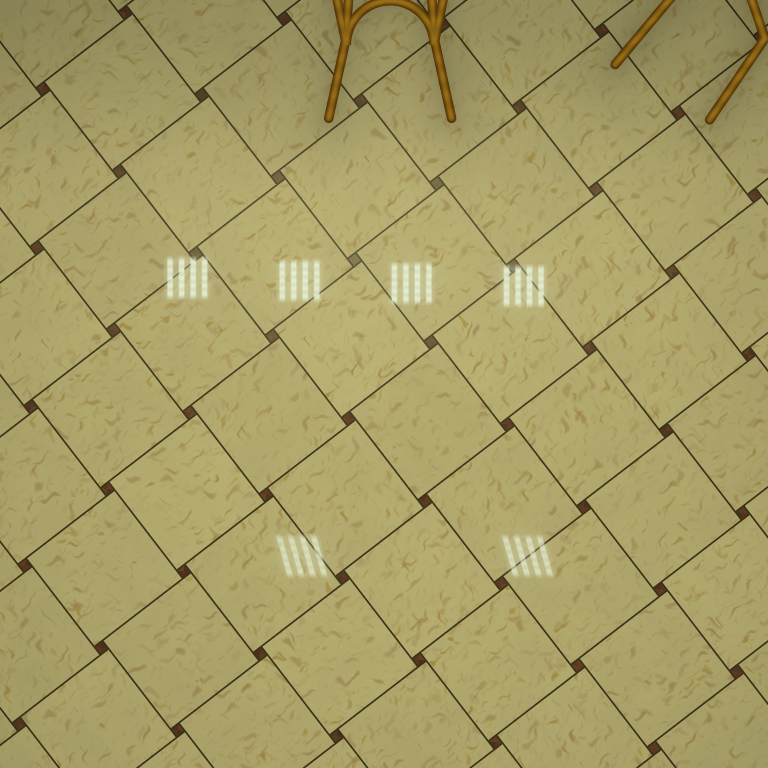
A WebGL 1 fragment shader for this texture:

```glsl
precision highp float;
// A glossy floor of large marbled tiles and small brown squares (a Pythagorean tiling),
// with louvred lamps reflected in it and cane chair legs at the top edge.
// Box distances on a tilted lattice give the tiles; stretched cellular noise gives the flecks.

uniform vec2 u_resolution;

const vec2 LATTICE_ORIGIN = vec2(0.5534, 0.3477);
const float TILT = 0.656;            // angle of the tile edges
const float TILE = 0.1457;           // side of a large tile
const float INSET = 0.0134;          // side of a small square
const float GROUT = 0.0011;          // half width of a joint
const float FLECK_CELL = 0.023;
const float LEG_RADIUS = 0.0062;
const vec3 TILE_COLOR = vec3(0.690, 0.655, 0.428);
const vec3 PINK_FLECK = vec3(0.595, 0.510, 0.300);
const vec3 OCHRE_FLECK = vec3(0.600, 0.490, 0.200);
const vec3 INSET_COLOR = vec3(0.340, 0.215, 0.125);
const vec3 INSET_SHEEN = vec3(0.490, 0.460, 0.300);
const vec3 GROUT_COLOR = vec3(0.230, 0.200, 0.095);
const vec3 LAMP_COLOR = vec3(0.890, 0.930, 0.820);
const vec3 CANE_DARK = vec3(0.360, 0.220, 0.025);
const vec3 CANE_LIGHT = vec3(0.590, 0.430, 0.090);

mat2 turn(float a) { return mat2(cos(a), sin(a), -sin(a), cos(a)); }

vec2 hash2(vec2 p) {
  return fract(sin(vec2(dot(p, vec2(127.1, 311.7)), dot(p, vec2(269.5, 183.3)))) * 4375.85);
}

float box(vec2 p, float side) {
  vec2 d = abs(p) - 0.5 * side;
  return max(d.x, d.y);
}

float capsule(vec2 p, vec2 a, vec2 b) {
  vec2 ab = b - a;
  return length(p - a - ab * clamp(dot(p - a, ab) / dot(ab, ab), 0.0, 1.0));
}

// Scattered, bent, elongated flecks; x is in cells, lean is their mean direction.
float flecks(vec2 x, float lean) {
  x += 0.20 * sin(x.yx * 2.7 + 1.3) + 0.09 * sin(x.yx * 7.1 + x);
  float amount = 0.0;
  for (int j = -1; j <= 1; j++) {
    for (int i = -1; i <= 1; i++) {
      vec2 cell = floor(x) + vec2(float(i), float(j));
      vec2 spot = hash2(cell), kind = hash2(cell + 41.7);
      vec2 d = (x - cell - spot) * turn(lean + 1.6 * (kind.x - 0.5));
      float r = length(d / vec2(0.55, 0.10 + 0.12 * spot.x));
      amount = max(amount, (1.0 - smoothstep(0.35, 1.1, r)) * kind.y * kind.y);
    }
  }
  return amount;
}

vec3 marble(vec2 p, vec2 id) {
  vec2 r = hash2(id + 7.3);
  vec2 x = p / FLECK_CELL + 53.0 * r;
  float lean = 0.75 + 1.1 * (r.x - 0.5);
  float cloud = sin(x.x * 0.9 + 2.0 * sin(x.y * 0.6)) * sin(x.y * 0.8 + sin(x.x * 1.1));
  vec3 color = TILE_COLOR * (0.985 + 0.03 * r.y + 0.012 * cloud);
  color = mix(color, PINK_FLECK, 0.75 * flecks(x, lean));
  color = mix(color, PINK_FLECK, 0.40 * flecks(x * 1.9 + 17.0, lean + 0.4));
  return mix(color, OCHRE_FLECK, 0.70 * flecks(x * 1.25 + 31.0, lean + 0.2) * step(0.0, cloud));
}

vec3 tiles(vec2 p, float sheen, float px) {
  vec2 q = (p - LATTICE_ORIGIN) * turn(TILT);
  vec2 stepU = vec2(TILE, INSET), stepV = vec2(-INSET, TILE);
  vec2 base = floor(vec2(dot(q, stepU), dot(q, stepV)) / dot(stepU, stepU));
  float big = 1.0, small = 1.0;
  vec2 id = base;
  for (int j = -1; j <= 1; j++) {
    for (int i = -1; i <= 1; i++) {
      vec2 n = base + vec2(float(i), float(j));
      vec2 d = q - n.x * stepU - n.y * stepV;
      float b = box(d - 0.5 * (stepU + stepV), TILE);
      if (b < big) { big = b; id = n; }
      small = min(small, box(d, INSET));
    }
  }
  vec3 inset = INSET_COLOR * (0.85 + 0.3 * hash2(id).x);
  vec3 color = mix(GROUT_COLOR, INSET_SHEEN, 0.45 * sheen);
  color = mix(color, mix(inset, INSET_SHEEN, sheen), smoothstep(-px, px, -small - GROUT));
  return mix(color, marble(p, id), smoothstep(-px, px, -big - GROUT));
}

// Four lamps in the upper row, two fainter and slanted ones below.
float lamps(vec2 p) {
  float glow = 0.0;
  for (int k = 0; k < 6; k++) {
    float i = float(k), low = step(3.5, i);
    vec2 c = mix(vec2(0.244 + 0.146 * i, 0.638 - 0.0035 * i),
                 vec2(0.393 + 0.294 * (i - 4.0), 0.276), low);
    vec2 d = (p - c) / vec2(0.030, 0.027);
    d.x += 0.25 * low * d.y;
    vec2 edge = 1.0 - smoothstep(0.82, 1.12, abs(d));
    float bars = smoothstep(-0.5, 0.6, -cos(12.566 * d.x));
    float louvres = 0.86 + 0.14 * cos(17.0 * d.y);
    float lamp = edge.x * edge.y * (0.22 + 0.68 * bars * louvres);
    glow += (lamp + 0.10 * exp(-0.6 * dot(d, d))) * (1.0 - 0.2 * low);
  }
  return min(glow, 1.0);
}

// Distance to the centre lines of the chair legs; the first chair is mirrored.
float chairs(vec2 p) {
  vec2 m = vec2(abs(p.x - 0.508), p.y), knot = vec2(0.058, 0.947);
  float d = capsule(m, knot, vec2(0.080, 0.846));
  d = min(d, capsule(m, vec2(0.073, 1.02), knot));
  d = min(d, capsule(m, vec2(0.053, 1.02), knot));
  d = min(d, abs(length(m - vec2(0.0, 0.942)) - 0.057) + step(m.y, 0.942));
  d = min(d, capsule(p, vec2(0.888, 1.02), vec2(0.801, 0.916)));
  d = min(d, capsule(p, vec2(0.996, 0.950), vec2(0.924, 0.844)));
  return min(d, capsule(p, vec2(0.972, 1.02), vec2(0.996, 0.950)));
}

void main() {
  vec2 p = gl_FragCoord.xy / u_resolution;
  float px = 0.6 / min(u_resolution.x, u_resolution.y);
  vec2 s = (p - vec2(0.48, 0.69)) / vec2(0.33, 0.18);
  float sheen = exp(-dot(s, s));
  vec2 v = p - vec2(0.50, 0.46);
  float light = 1.03 - 0.24 * dot(v, v) - 0.11 * smoothstep(0.72, 1.0, p.y);
  vec3 color = tiles(p, sheen, px) * light + 0.025 * sheen;
  color = mix(color, LAMP_COLOR, lamps(p));

  // Cane legs over a soft contact shadow
  float leg = chairs(p);
  color *= 1.0 - 0.16 * exp(-leg * 45.0);
  vec3 cane = mix(CANE_LIGHT, CANE_DARK, smoothstep(0.1, 1.0, leg / LEG_RADIUS));
  cane *= 0.94 + 0.06 * sin(p.y * 260.0);
  color = mix(color, cane, smoothstep(-px, px, LEG_RADIUS - leg));
  gl_FragColor = vec4(color, 1.0);
}
```
